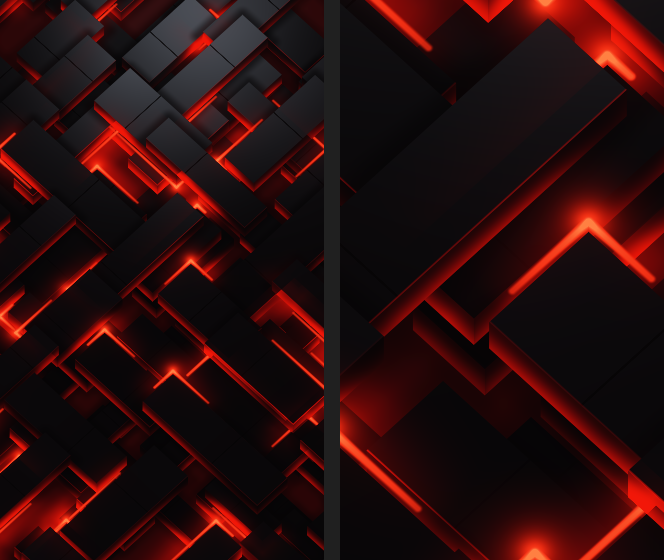
Left: the whole. Right: its middle third, enlarged.
This background is drawn by a WebGL 2 fragment shader. Its source:

```glsl
#version 300 es
precision highp float;
// Dark diagonal slabs stacked in relief, with glowing red strips in the gaps.

uniform vec2 u_resolution;
out vec4 fragColor;

#define BASE_CELL 0.20     // grid pitch of the lowest layer, in canvas widths
#define LAYERS 3
#define SLOPE 1.1          // vertical squeeze of the 45 degree axes
#define DEPTH 0.021        // height of the slab sides
#define GAP 0.008          // space between slab and strip
#define STRIP_WIDTH 0.0062
#define LIT_SHARE 0.58     // share of slabs that carry a strip
#define FILL_SHARE 0.86    // share of cells that hold a slab
#define GLOW_REACH 0.40    // in cells
#define SHEEN 0.32         // grey light from the top
#define BLOOM 0.30

const vec3 NEAR_BLACK = vec3(0.036, 0.030, 0.038);
const vec3 STEEL = vec3(0.90, 0.98, 1.06);
const vec3 DEEP_RED = vec3(0.84, 0.025, 0.025);
const vec3 BRIGHT_RED = vec3(0.95, 0.09, 0.03);
const vec3 HOT_RED = vec3(0.95, 0.12, 0.04);
const vec3 HOT_CORE = vec3(1.0, 0.50, 0.26);

// What is seen at a point: steel reflectance, red reflectance, hot emission, glow.
struct Surface { float steel; float red; float hot; float glow; };

float hash(vec2 p) {
  return fract(sin(dot(p, vec2(127.1, 311.7))) * 43758.5);
}

// L-shaped light strip running from a corner along two slab edges.
void drawStrip(vec2 r, vec2 arm, float reach, float px, inout Surface s) {
  float dx = length(vec2(r.x - clamp(r.x, 0.0, arm.x), r.y));
  float dy = length(vec2(r.x, r.y - clamp(r.y, 0.0, arm.y)));
  float d = min(dx, dy);
  float fade = clamp(1.15 - 0.8 * length(r) / max(arm.x, arm.y), 0.15, 1.0);
  float core = smoothstep(STRIP_WIDTH + px, STRIP_WIDTH * 0.3 - px, d);
  float spark = exp(-length(r) * 60.0);
  s.hot = max(s.hot, core * (0.2 + 0.45 * fade) + spark * 0.7);
  s.glow += fade * pow(max(0.0, 1.0 - d / reach), 2.4) + 0.7 * spark;
}

void drawSlab(vec2 q, vec2 id, float cell, float layer, float px, inout Surface s) {
  vec2 key = id + layer * 17.3;
  if (hash(key + 47.7) > FILL_SHARE) return;
  vec2 jitter = vec2(hash(key), hash(key + 2.7)) - 0.5;
  vec2 size = cell * vec2(mix(0.38, 0.85, hash(key + 5.1)), mix(0.15, 0.28, hash(key + 7.9)));
  bool turned = hash(key + 11.3) > 0.5;
  vec2 extent = turned ? size.yx : size;
  vec2 center = (id + 0.5 + 0.3 * jitter) * cell;
  vec2 lo = center - extent, hi = center + extent;

  // Contact shadow on everything below
  float outside = length(max(max(lo - DEPTH - q, q - hi), 0.0));
  float shade = smoothstep(0.0, 0.035, outside);
  s.steel *= mix(0.4, 1.0, shade);
  s.red *= mix(0.7, 1.0, shade);

  // Strip at one of the four corners
  if (layer > 0.5 && hash(key + 13.7) < LIT_SHARE) {
    vec2 flip = step(0.5, vec2(hash(key + 17.1), hash(key + 19.9)));
    vec2 corner = mix(lo - DEPTH - GAP, hi + GAP, flip);
    vec2 arm = extent * mix(vec2(0.5), vec2(1.8), vec2(hash(key + 23.3), hash(key + 29.1)));
    drawStrip((q - corner) * (1.0 - 2.0 * flip), arm, GLOW_REACH * cell, px, s);
  }

  // Slab swept straight down: t is the drop below the top face
  vec2 below = lo - q, above = hi - q;
  float edge = max(below.x, below.y);
  float t = max(edge, 0.0);
  float cover = smoothstep(-px, px, min(min(above.x, above.y), DEPTH) - t);
  float top = smoothstep(px, -px, edge);

  // Top face with a seam and a thin lit rim
  vec2 local = turned ? (q - center).yx : q - center;
  float seamAt = (hash(key + 31.7) - 0.5) * size.x;
  float seam = 1.0 - smoothstep(0.001, 0.001 + px, abs(local.x - seamAt));
  float steel = mix(0.55, 1.1, hash(key + 37.3)) * (1.0 + 0.25 * local.x / size.x);
  steel *= (1.0 - 0.75 * seam) * mix(0.4, 1.0, layer / float(LAYERS - 1));
  float rim = smoothstep(-0.002 - px, -0.0005, edge) * pow(hash(key + 41.9), 2.0);

  // Side faces, redder toward the foot and toward one end
  float drop = t / DEPTH;
  float face = below.x > below.y ? 1.0 : 0.75;
  float along = 0.5 + 0.5 * sin(local.x / size.x * 2.2 + 6.3 * hash(key + 43.3));
  float sideRed = face * mix(0.15, 1.25, drop * drop) * mix(0.15, 1.5, along);

  s.steel = mix(s.steel, mix(0.08, steel, top), cover);
  s.red = mix(s.red, mix(sideRed, 0.005 + 0.9 * rim, top), cover);
  s.hot *= 1.0 - cover;
  s.glow *= 1.0 - 0.87 * cover * top;
}

void main() {
  vec2 p = gl_FragCoord.xy / u_resolution.x;
  float px = 0.6 / u_resolution.x;
  vec2 squeezed = vec2(p.x, p.y * SLOPE);
  vec2 q = vec2(squeezed.x + squeezed.y, squeezed.y - squeezed.x) * 0.7071;   // up-right, up-left

  // Layers from floor to top, each drawn from the far side to the near side
  Surface s = Surface(0.15, 0.25, 0.0, 0.0);
  for (int layer = 0; layer < LAYERS; layer++) {
    float cell = BASE_CELL * (1.0 + 0.25 * float(layer));
    vec2 home = floor(q / cell);
    for (int i = 1; i >= -1; i--)
      for (int j = 1; j >= -1; j--)
        drawSlab(q, home + vec2(i, j), cell, float(layer), px, s);
  }

  // Grey sheen near the top
  vec2 toLamp = p - vec2(0.55, u_resolution.y / u_resolution.x - 0.1);
  float sheen = SHEEN * exp(-6.0 * dot(toLamp, toLamp));
  vec3 color = NEAR_BLACK * (0.5 + 0.5 * s.steel) + STEEL * s.steel * sheen;

  // Red light on sides and floor, then the strips themselves
  float light = s.red * (0.5 + 3.2 * s.glow) + BLOOM * s.glow;
  float amount = 1.0 - exp(-1.5 * light);
  color = mix(color, mix(DEEP_RED, BRIGHT_RED, amount * amount), amount);
  float hot = clamp(s.hot, 0.0, 1.0);
  color = mix(color, mix(HOT_RED, HOT_CORE, hot * hot), smoothstep(0.0, 0.5, hot));
  fragColor = vec4(color, 1.0);
}
```
